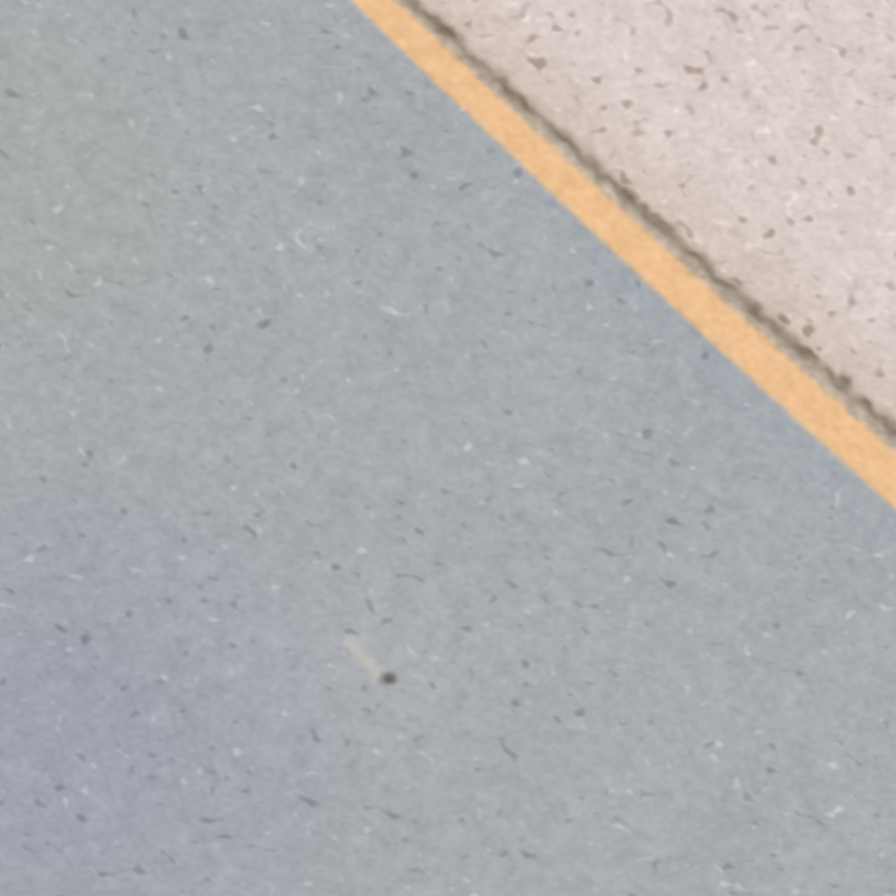
Give the GLSL for this texture, as a three.js fragment shader.

```glsl
// Grey asphalt with a diagonal yellow painted line, a dark seam and a pale pink kerb.
varying vec2 vUv;

const vec3 ASPHALT = vec3(0.664, 0.676, 0.688);
const vec3 ASPHALT_COOL = vec3(0.642, 0.669, 0.688);
const vec3 ASPHALT_BLUE = vec3(0.628, 0.640, 0.684);
const vec3 ASPHALT_WARM = vec3(0.662, 0.672, 0.672);
const vec3 PAINT = vec3(0.927, 0.755, 0.570);
const vec3 SEAM_DUST = vec3(0.745, 0.690, 0.630);
const vec3 SEAM_DARK = vec3(0.490, 0.440, 0.380);
const vec3 KERB = vec3(0.858, 0.808, 0.786);
const vec3 KERB_EDGE = vec3(0.822, 0.762, 0.724);
const vec3 KERB_PIT = vec3(0.150, 0.170, 0.185);
const vec3 STUB_PALE = vec3(0.790, 0.765, 0.735);
const vec3 STUB_DARK = vec3(0.340, 0.340, 0.325);

// Each border: x where it meets the top, then its fall per unit of x
const vec2 PAINT_LOW = vec2(0.391, 0.934);
const vec2 PAINT_HIGH = vec2(0.441, 0.900);
const vec2 KERB_LOW = vec2(0.464, 0.884);
const float BORDER_SAG = 0.07;
const float SOFTNESS = 0.0055;
const float GRAIN = 0.078;
const vec2 STUB_TOP = vec2(0.391, 0.284);
const vec2 STUB_END = vec2(0.422, 0.248);
const vec2 STUB_TIP = vec2(0.434, 0.242);

vec2 hash2(vec2 p) {
  vec3 q = fract(vec3(p.xyx) * vec3(0.1031, 0.1030, 0.0973));
  q += dot(q, q.yzx + 33.33);
  return fract((q.xx + q.yz) * q.zy);
}

float corner(vec2 cell, vec2 offset, vec2 f) {
  return dot(hash2(cell + offset) * 2.0 - 1.0, f - offset);
}

// Gradient noise, roughly -0.7 to 0.7
float noise(vec2 p) {
  vec2 i = floor(p), f = fract(p);
  vec2 u = f * f * f * (f * (f * 6.0 - 15.0) + 10.0);
  float low = mix(corner(i, vec2(0.0), f), corner(i, vec2(1.0, 0.0), f), u.x);
  float high = mix(corner(i, vec2(0.0, 1.0), f), corner(i, vec2(1.0), f), u.x);
  return mix(low, high, u.y);
}

float grain(vec2 p) {
  float sum = 0.0, weight = 0.42;
  mat2 turn = mat2(0.8, -0.6, 0.6, 0.8);
  for (int i = 0; i < 3; i++) {
    sum += weight * noise(p);
    p = turn * p * 1.85 + 17.0;
    weight *= 1.05;
  }
  return sum;
}

// Irregular soft spots where noise peaks, clustered by a coarser noise
float spots(vec2 p, float threshold) {
  float peak = noise(p) + 0.4 * noise(p * 0.37 + 29.0);
  return smoothstep(threshold, threshold + 0.45, peak);
}

// Signed distance above a sloping border
float above(vec2 p, vec2 border) {
  float run = p.x - border.x;
  float height = 1.0 - border.y * run - BORDER_SAG * run * (0.6 - run);
  return (p.y - height) / sqrt(1.0 + border.y * border.y);
}

float cover(float d) {
  return smoothstep(-SOFTNESS, SOFTNESS, d);
}

float glow(vec2 p, vec2 centre, float falloff) {
  return exp(-falloff * dot(p - centre, p - centre));
}

float segment(vec2 p, vec2 a, vec2 b) {
  vec2 ab = b - a;
  return length(p - a - ab * clamp(dot(p - a, ab) / dot(ab, ab), 0.0, 1.0));
}

void main() {
  vec2 p = vUv;
  vec2 slanted = vec2(p.x - 0.3 * p.y, p.y + 0.3 * p.x);
  float rough = grain(slanted * vec2(30.0, 38.0));
  float ragged = noise(p * 70.0);
  float paintLow = above(p, PAINT_LOW) + 0.002 * ragged;
  float paintHigh = above(p, PAINT_HIGH) + 0.004 * ragged;
  float kerbLow = above(p, KERB_LOW) + 0.007 * ragged + 0.006 * noise(p * 33.0);

  // Asphalt: broad tints, grain and soft spots
  vec3 color = mix(ASPHALT, ASPHALT_COOL, 0.8 * smoothstep(-0.30, 0.0, paintLow));
  color = mix(color, ASPHALT_WARM, 0.8 * glow(p, vec2(0.0, 0.77), 10.0));
  color = mix(color, ASPHALT_BLUE, glow(p, vec2(0.06, 0.16), 13.0));
  color += 0.018 * noise(p * 6.0 + 3.0) + GRAIN * rough;
  color += 0.10 * spots(slanted * vec2(58.0, 72.0) + 9.0, 0.28);
  color -= 0.11 * spots(slanted * vec2(52.0, 74.0) + 61.0, 0.25);

  // Discarded stub with a dark tip
  float stub = segment(p, STUB_TOP, STUB_END) + 0.003 * ragged;
  color = mix(color, STUB_PALE, 0.6 * (1.0 - smoothstep(0.001, 0.013, stub)));
  float tip = length((p - STUB_TIP) * vec2(0.8, 1.1)) + 0.007 * ragged;
  color = mix(color, STUB_DARK, 0.8 * (1.0 - smoothstep(0.000, 0.012, tip)));

  // Painted line, then the dusty strip beside it
  color = mix(color, PAINT + 0.08 * rough, cover(paintLow));
  color = mix(color, SEAM_DUST + 0.20 * rough, cover(paintHigh));

  // Kerb: stained near the seam, pitted and spotted
  vec3 kerb = mix(KERB_EDGE, KERB, smoothstep(0.0, 0.09, kerbLow));
  kerb += 0.10 * rough + 0.02 * noise(p * 9.0);
  kerb -= KERB_PIT * spots(slanted * vec2(54.0, 68.0) + 23.0, 0.16);
  kerb += 0.08 * spots(slanted * vec2(56.0, 70.0) + 87.0, 0.25);
  color = mix(color, kerb, cover(kerbLow));

  // Broken dark core of the seam
  float core = exp(-pow((kerbLow + 0.003) / 0.0075, 2.0));
  float broken = clamp(0.62 + 0.9 * noise(p * 42.0) + 0.7 * rough, 0.0, 1.0);
  gl_FragColor = vec4(clamp(mix(color, SEAM_DARK, core * broken), 0.0, 1.0), 1.0);
}
```
